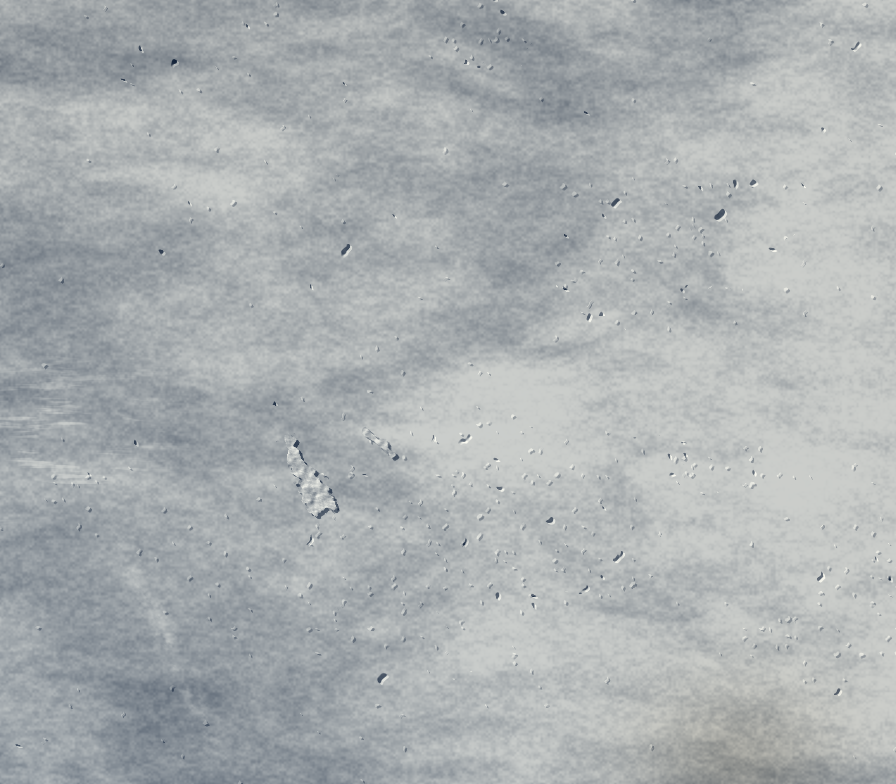
A Shadertoy shader for this texture:

```glsl
// Weathered grey plaster wall: a broad light gradient with cloudy, sideways-smeared
// stains from layered value noise, fine grain, clustered pits and flakes lit from
// the upper left, pale scrapes, and two rough chips cut as noisy capsules.

#define CLOUD_AMOUNT  0.36
#define STREAK_AMOUNT 0.19
#define GRAIN_AMOUNT  0.085
#define PIT_DEPTH     0.36
#define RIM_LIGHT     0.17
#define SCRAPE_LIGHT  0.13
#define MAX_TONE      0.80
#define SHADE_COLOR   vec3(0.49, 0.52, 0.55)
#define LIGHT_COLOR   vec3(0.78, 0.79, 0.78)
#define LIGHT_STEP    vec2(-0.0026, 0.0022)

float hash(vec2 p) {
    vec3 q = fract(p.xyx * 0.1031);
    q += dot(q, q.yzx + 33.33);
    return fract((q.x + q.y) * q.z);
}

float noise(vec2 p) {
    vec2 i = floor(p), f = fract(p);
    f = f * f * (3.0 - 2.0 * f);
    float low = mix(hash(i), hash(i + vec2(1, 0)), f.x);
    float high = mix(hash(i + vec2(0, 1)), hash(i + vec2(1, 1)), f.x);
    return mix(low, high, f.y);
}

float fbm(vec2 p) {
    float sum = 0.0, amp = 0.5;
    for (int i = 0; i < 5; i++) {
        sum += amp * noise(p);
        p = mat2(1.6, 0.5, -0.5, 1.9) * p + 17.3;
        amp *= 0.5;
    }
    return sum / 0.97;
}

// Soft elliptical region, 1 at its centre
float region(vec2 p, vec2 centre, vec2 size) {
    vec2 d = (p - centre) / size;
    return exp(-dot(d, d));
}

// One irregular spot in some cells of a grid, gathered by a density field
float spots(vec2 p, float scale, float density, float size, float aa) {
    vec2 g = p * scale + 0.5 * noise(p * scale * 2.5);
    vec2 cell = floor(g);
    float pick = hash(cell + scale);
    vec2 centre = 0.35 + 0.3 * vec2(hash(cell + 7.1), hash(cell + 23.7));
    vec2 d = fract(g) - centre;
    d.x *= 1.0 + 0.7 * hash(cell + 41.3);
    float radius = size * (0.45 + 0.55 * hash(cell + 3.9));
    float soft = aa * scale;
    return step(pick, density) * (1.0 - smoothstep(radius - soft, radius + soft, length(d)));
}

// Signed distance to a ragged capsule
float chipDistance(vec2 p, vec2 a, vec2 b, float radius) {
    vec2 pa = p - a, ba = b - a;
    float h = clamp(dot(pa, ba) / dot(ba, ba), 0.0, 1.0);
    float ragged = (fbm(p * 75.0) - 0.5) * radius * 2.2;
    return length(pa - ba * h) - radius * (0.65 + 0.35 * h) + ragged;
}

float chips(vec2 p, float aa) {
    float large = chipDistance(p, vec2(0.365, 0.442), vec2(0.407, 0.360), 0.0145);
    float small = chipDistance(p, vec2(0.466, 0.449), vec2(0.501, 0.422), 0.0065);
    return 1.0 - smoothstep(-aa, aa, min(large, small));
}

void mainImage(out vec4 fragColor, in vec2 fragCoord) {
    vec2 p = fragCoord / iResolution.y;
    float across = fragCoord.x / iResolution.x;
    float aa = 0.9 / iResolution.y;

    // Broad light and the dark stain in the lower right
    float stain = region(p, vec2(0.94, 0.03), vec2(0.13, 0.10));
    float tone = 0.717 + 0.12 * (across - 0.5) - 0.30 * (p.y - 0.6) * (p.y - 0.6);
    tone -= 0.13 * stain;

    // Clouds, horizontal smears and grain
    vec2 warp = vec2(fbm(p * 4.0), fbm(p * 4.0 + 31.7)) - 0.5;
    tone += CLOUD_AMOUNT * (fbm(p * vec2(4.2, 6.5) + warp * 1.8 + 5.0) - 0.5);
    tone += STREAK_AMOUNT * (fbm(p * vec2(15.0, 38.0) + warp * 4.0) - 0.5);
    tone += GRAIN_AMOUNT * (noise(p * vec2(130.0, 210.0)) - 0.5);
    tone += GRAIN_AMOUNT * 0.7 * (noise(p * 330.0 + 9.0) - 0.5);

    // Pale scrapes at the left and a trail below them
    float scratch = smoothstep(0.56, 0.76, fbm(p * vec2(16.0, 120.0) + warp * 3.0));
    tone += SCRAPE_LIGHT * scratch * region(p, vec2(0.06, 0.44), vec2(0.13, 0.10));
    float trailX = 0.285 - 0.38 * p.y + 0.08 * warp.x;
    float trail = region(p, vec2(trailX, 0.17), vec2(0.016, 0.12));
    tone += SCRAPE_LIGHT * trail * smoothstep(0.42, 0.68, fbm(p * 55.0));

    // Soft ceiling on the brightest areas
    tone = MAX_TONE - log(1.0 + exp((MAX_TONE - tone) * 45.0)) / 45.0;

    // Pits: dark hollows with a lit lower-right rim
    float cluster = smoothstep(0.56, 0.78, noise(p * vec2(6.0, 9.0) + 12.4));
    cluster *= smoothstep(0.25, 0.75, across + 0.25 * p.y);
    float pitDensity = 0.006 + 0.10 * cluster;
    float pit = spots(p, 46.0, pitDensity, 0.20, aa);
    float rim = spots(p + LIGHT_STEP, 46.0, pitDensity, 0.20, aa);
    tone += RIM_LIGHT * rim * (1.0 - pit) - PIT_DEPTH * pit;

    // Flakes: small raised specks with a shadow to the lower right
    float patches = region(p, vec2(0.50, 0.28), vec2(0.22, 0.12))
                  + region(p, vec2(0.06, 0.38), vec2(0.06, 0.04)) + cluster;
    float flakeDensity = 0.012 + 0.14 * min(patches, 1.2);
    float flake = spots(p, 92.0, flakeDensity, 0.25, aa);
    float flakeShadow = spots(p + LIGHT_STEP, 92.0, flakeDensity, 0.25, aa);
    tone += 0.11 * flake - 0.19 * flakeShadow * (1.0 - flake);

    // Rough chips with crumbly relief and a shadowed edge
    float chip = chips(p, aa);
    float chipShadow = chips(p + LIGHT_STEP * 1.6, aa) * (1.0 - chip);
    float relief = fbm(p * 95.0) - fbm((p + LIGHT_STEP) * 95.0);
    tone = mix(tone, clamp(0.74 + 0.9 * relief, 0.25, 0.9), chip) - 0.34 * chipShadow;

    // Cool shadows, neutral lights, warm stain
    vec3 color = mix(SHADE_COLOR, LIGHT_COLOR, (tone - 0.52) / 0.265);
    color += vec3(0.025, 0.005, -0.03) * stain;
    color += vec3(-0.008, 0.0, 0.010) * (1.0 - across) * (1.0 - p.y);
    fragColor = vec4(clamp(color, 0.0, 1.0), 1.0);
}
```
